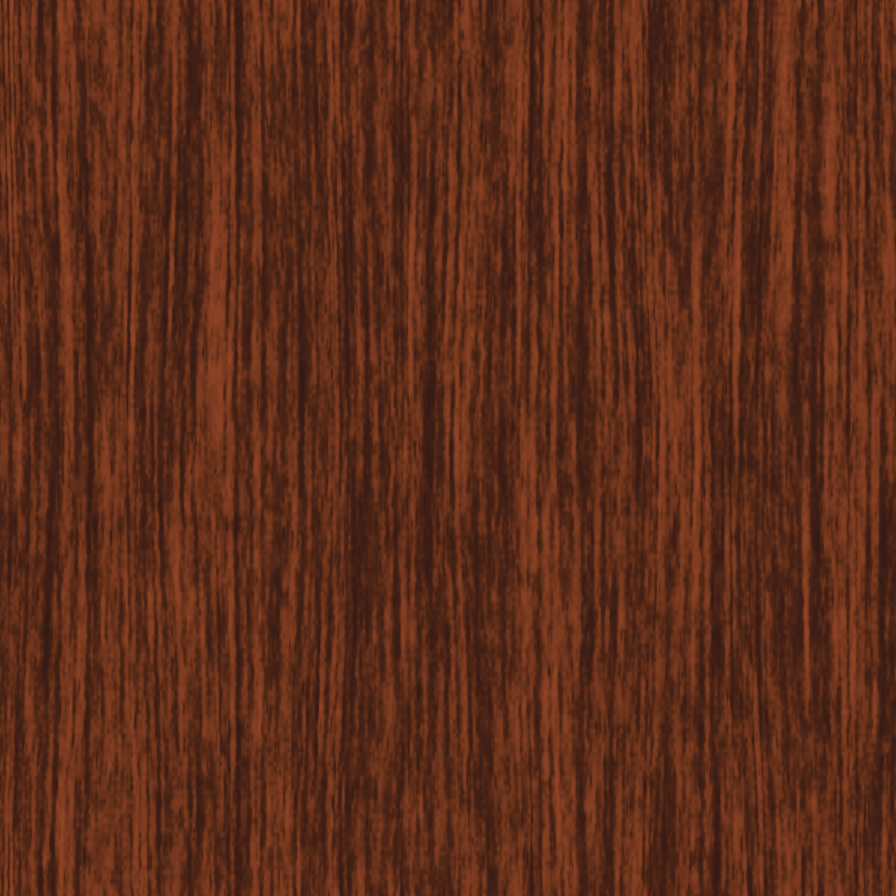
A Shadertoy shader for this texture:

```glsl
// Dark reddish-brown wood veneer with upright grain that bows gently.
// Stretched wrapping noise gives bands and fibres, a warped wave gives the
// growth lines, and a jittered grid scatters short dark pores.

#define GRAIN_LINES 76.0
#define LINE_DEPTH 0.95
#define BOW 0.004
#define WANDER 0.0022
#define PORE_GRID vec2(190.0, 26.0)
#define PORE_SHARE 0.42
#define PORE_DEPTH 0.62
#define CONTRAST 1.22
#define BRIGHTNESS 0.04

const float TAU = 6.28318;
const vec3 DARK_WOOD  = vec3(0.23, 0.11, 0.08);
const vec3 MID_WOOD   = vec3(0.36, 0.17, 0.09);
const vec3 LIGHT_WOOD = vec3(0.51, 0.24, 0.13);

float hash(vec2 p, float seed) {
    vec3 q = fract(vec3(p.xyx + seed * 17.31) * vec3(0.1031, 0.1030, 0.0973));
    q += dot(q, q.yzx + 33.33);
    return fract((q.x + q.y) * q.z);
}

// Value noise from -1 to 1 that wraps after "cells" cells over the canvas.
float noise(vec2 uv, vec2 cells, float seed) {
    vec2 p = uv * cells;
    vec2 i = floor(p), f = p - i;
    f = f * f * (3.0 - 2.0 * f);
    vec2 a = mod(i, cells), b = mod(i + 1.0, cells);
    float low  = mix(hash(a, seed), hash(vec2(b.x, a.y), seed), f.x);
    float high = mix(hash(vec2(a.x, b.y), seed), hash(b, seed), f.x);
    return 2.0 * mix(low, high, f.y) - 1.0;
}

// Bend the upright grain sideways.
vec2 bendGrain(vec2 uv) {
    float bow = cos(TAU * uv.y) * sin(TAU * (3.0 * uv.x + 0.15));
    float wander = noise(uv, vec2(12.0, 4.0), 1.0);
    float ripple = noise(uv, vec2(50.0, 20.0), 2.0);
    uv.x += BOW * bow + WANDER * wander + 0.0006 * ripple;
    return uv;
}

// Narrow dark growth lines of uneven spacing and strength.
float growthLines(vec2 uv) {
    float phase = GRAIN_LINES * uv.x + 1.2 * noise(uv, vec2(30.0, 1.0), 3.0)
                + 0.12 * noise(uv, vec2(150.0, 80.0), 4.0);
    float wave = 0.5 + 0.5 * cos(TAU * phase);
    float strength = 0.65 + 0.6 * noise(uv, vec2(76.0, 4.0), 5.0);
    return strength * (wave * wave - 0.375);
}

// Short, slightly slanted dark dashes, one at most per grid cell.
float pores(vec2 uv, float pixel) {
    vec2 p = uv * PORE_GRID;
    float column = mod(floor(p.x), PORE_GRID.x);
    p.y += PORE_GRID.y * hash(vec2(column, 3.0), 6.0);
    vec2 cell = vec2(column, mod(floor(p.y), PORE_GRID.y));
    vec2 f = fract(p) - 0.5;
    float slant = 0.5 * (hash(cell, 7.0) - 0.3);
    float halfLength = mix(0.2, 0.5, hash(cell, 8.0));
    float centre = 0.3 * (hash(cell, 9.0) - 0.5);
    float across = abs(f.x - centre - slant * f.y) / PORE_GRID.x;
    float taper = 1.0 - smoothstep(0.2, 1.0, abs(f.y) / halfLength);
    float body = 1.0 - smoothstep(0.0003, 0.0007 + pixel, across);
    float depth = mix(0.4, 1.2, hash(cell, 18.0));
    return body * taper * depth * step(hash(cell, 10.0), PORE_SHARE);
}

// Tones beyond the dark and light ends flatten out softly.
vec3 woodColor(float tone) {
    float dark = max(-tone, 0.0), light = max(tone, 0.0);
    dark = 1.3 * (1.0 - exp(-dark / 1.05));
    light = 1.9 * (1.0 - exp(-light / 1.7));
    return MID_WOOD + dark * (DARK_WOOD - MID_WOOD)
                    + light * (LIGHT_WOOD - MID_WOOD);
}

void mainImage(out vec4 fragColor, in vec2 fragCoord) {
    vec2 uv = fragCoord / iResolution.xy;
    float pixel = 1.0 / iResolution.x;
    vec2 grain = bendGrain(uv);

    // Broad bands, then ever finer streaks
    float tone = 0.24 * noise(grain, vec2(16.0, 2.0), 11.0);
    tone += 0.36 * noise(grain, vec2(50.0, 2.0), 12.0);
    tone += 0.62 * noise(grain, vec2(120.0, 3.0), 13.0);
    tone += 0.66 * noise(grain, vec2(220.0, 10.0), 14.0);

    // Fibres and fine grit
    tone += 0.55 * noise(grain, vec2(256.0, 48.0), 15.0);
    tone += 0.34 * noise(uv, vec2(300.0, 190.0), 16.0);

    // A few thin bright streaks
    float streak = noise(grain, vec2(90.0, 3.0), 17.0);
    tone += 0.55 * smoothstep(0.5, 0.95, streak);

    tone -= LINE_DEPTH * growthLines(grain);
    tone -= PORE_DEPTH * pores(grain, pixel);

    fragColor = vec4(woodColor(CONTRAST * tone + BRIGHTNESS), 1.0);
}
```
